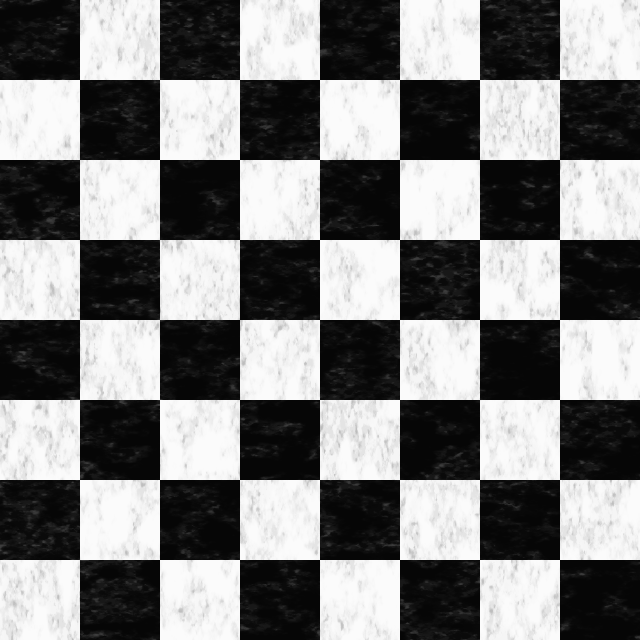
This pattern is drawn by a WebGL 2 fragment shader. Its source:

```glsl
#version 300 es
precision highp float;
// Seamless black and white checkerboard of worn stone tiles, eight by eight.

#define TILES 8.0
#define WHITE_CLEAN vec3(0.985)
#define WHITE_WORN vec3(0.895)
#define WHITE_PIT vec3(0.74)
#define BLACK_CLEAN vec3(0.022)
#define BLACK_WORN vec3(0.095)
#define BLACK_SCUFF vec3(0.24)
#define BLOTCH_CELLS 24.0
#define GRAIN_CELLS 88.0
#define STRETCH 2.0

uniform vec2 u_resolution;
out vec4 fragColor;

// Integer hash of a lattice point, 0 to 1.
float hash(vec2 cell, float seed) {
    uvec3 v = uvec3(cell, seed) * 1664525u + 1013904223u;
    v.x += v.y * v.z; v.y += v.z * v.x; v.z += v.x * v.y;
    v ^= v >> 16u;
    v.x += v.y * v.z; v.y += v.z * v.x; v.z += v.x * v.y;
    return float(v.z >> 8u) / 16777216.0;
}

// Value noise that wraps after a whole number of cells.
float wrapNoise(vec2 uv, vec2 cells, float seed) {
    vec2 p = uv * cells;
    vec2 i = floor(p);
    vec2 f = p - i;
    f = f * f * (3.0 - 2.0 * f);
    vec2 a = mod(i, cells);
    vec2 b = mod(i + 1.0, cells);
    float low = mix(hash(a, seed), hash(vec2(b.x, a.y), seed), f.x);
    float high = mix(hash(vec2(a.x, b.y), seed), hash(b, seed), f.x);
    return mix(low, high, f.y);
}

float wrapFbm(vec2 uv, vec2 cells, float seed) {
    float sum = 0.0;
    float weight = 0.5;
    for (int octave = 0; octave < 4; octave++) {
        sum += weight * wrapNoise(uv, cells, seed + float(octave));
        cells *= 2.0;
        weight *= 0.5;
    }
    return sum / 0.9375;
}

// Square wave with edges one pixel wide, positive in even tiles.
vec2 squareWave(vec2 p, float pixel) {
    vec2 wave = 0.5 - abs(mod(p + 0.5, 2.0) - 1.0);
    return clamp(2.0 * wave / pixel, -1.0, 1.0);
}

// Stone tone from broad wear, fine grain and sparse bright or dark marks.
vec3 wornStone(vec2 uv, vec2 stretch, float wear, float seed,
               vec3 clean, vec3 worn, vec3 mark) {
    float blotch = wrapFbm(uv, BLOTCH_CELLS * stretch, seed);
    float grain = wrapFbm(uv, GRAIN_CELLS * stretch, seed + 10.0);
    float speck = wrapNoise(uv, 1.5 * GRAIN_CELLS * stretch, seed + 20.0);
    float patchy = smoothstep(0.34, 0.7, blotch + wear);
    float veil = patchy * (0.25 + 0.95 * smoothstep(0.35, 0.7, grain));
    float marks = smoothstep(0.66, 0.95, 0.55 * grain + 0.45 * speck + 0.1 * patchy);
    vec3 tone = mix(clean, worn, clamp(veil, 0.0, 1.0));
    return mix(tone, mark, marks * patchy);
}

void main() {
    vec2 uv = gl_FragCoord.xy / u_resolution;
    vec2 p = uv * TILES;
    float pixel = TILES / min(u_resolution.x, u_resolution.y);

    // Each tile is worn by a different amount.
    float wear = 0.16 * (hash(floor(p), 3.0) - 0.5);

    // White grain runs upright, black grain runs across.
    vec3 white = wornStone(uv, vec2(STRETCH, 1.0), wear, 40.0,
                           WHITE_CLEAN, WHITE_WORN, WHITE_PIT);
    vec3 black = wornStone(uv, vec2(1.0, STRETCH), wear, 80.0,
                           BLACK_CLEAN, BLACK_WORN, BLACK_SCUFF);

    // The lower left tile is white.
    vec2 wave = squareWave(p, pixel);
    fragColor = vec4(mix(black, white, 0.5 + 0.5 * wave.x * wave.y), 1.0);
}
```
